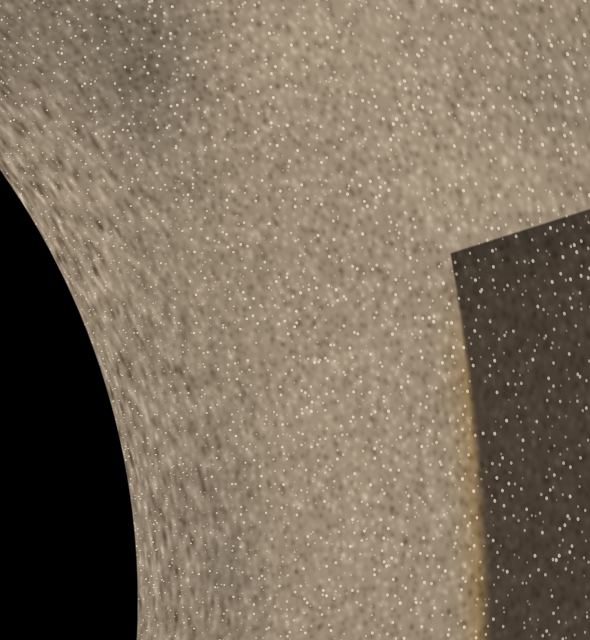
Reproduce this texture procedurally as a Shadertoy shader.

```glsl
// A speckled stone wall bending around a black disc, with a dark slab at right.
// Polar coordinates squeeze the grain at the rim; jittered cells scatter both
// the soft grain and the bright flecks, and broad gaussians shade the wall.

#define DISC_CENTER vec2(-0.95, 0.06)
#define DISC_RADIUS 1.165
#define SLAB_CORNER vec2(0.704, 0.604)
#define SLAB_SLOPE 0.318
#define GRAIN_SCALE 108.0
#define GRAIN_DEPTH 0.105
#define STREAK_DEPTH 0.16
#define FLECK_SCALE 76.0
#define FLECK_SIZE 0.15
#define FLECK_SHARE 0.58
#define WALL_COLOR vec3(0.595, 0.535, 0.455)
#define SLAB_COLOR vec3(0.285, 0.245, 0.205)

vec3 hash3(vec2 cell) {
    vec3 h = fract(cell.xyx * vec3(0.1031, 0.1030, 0.0973));
    h += dot(h, h.yxz + 33.33);
    return fract((h.xxy + h.yzz) * h.zyx);
}

// Sum of soft blobs of random sign, one in each cell; roughly -1 to 1.
float cellGrain(vec2 p) {
    vec2 base = floor(p);
    float sum = 0.0;
    for (int j = -1; j <= 1; j++)
    for (int i = -1; i <= 1; i++) {
        vec2 cell = base + vec2(i, j);
        vec3 rnd = hash3(cell);
        vec2 v = p - cell - rnd.xy;
        sum += (rnd.z * 2.0 - 1.0) * exp(-4.5 * dot(v, v));
    }
    return sum;
}

// Small bright dots; squeeze undoes the radial compression of their shape.
float flecks(vec2 p, float squeeze, float size, float blur) {
    vec2 base = floor(p);
    float light = 0.0;
    for (int j = -1; j <= 1; j++)
    for (int i = -1; i <= 1; i++) {
        vec2 cell = base + vec2(i, j);
        vec3 rnd = hash3(cell + 217.0);
        float glow = fract(rnd.z * 57.0);
        vec2 v = (p - cell - rnd.xy) / vec2(1.0, squeeze);
        float radius = size * (0.65 + 0.6 * glow);
        float dotMask = 1.0 - smoothstep(radius - blur, radius + blur, length(v));
        light = max(light, dotMask * (0.4 + 0.6 * glow) * step(rnd.z, FLECK_SHARE));
    }
    return light;
}

// Broad soft patch of shade or light.
float patchAt(vec2 p, vec2 center, vec2 size) {
    vec2 v = (p - center) / size;
    return exp(-dot(v, v));
}

void mainImage(out vec4 fragColor, in vec2 fragCoord) {
    vec2 p = fragCoord / iResolution.y;
    float pixel = 1.0 / iResolution.y;

    // Wall coordinates: along the rim, and outward from it
    vec2 fromDisc = p - DISC_CENTER;
    float rimDist = length(fromDisc) - DISC_RADIUS;
    float d = max(rimDist, 0.0);
    float squeeze = 1.0 + 0.06 / (0.03 + d);
    vec2 wall = vec2(atan(fromDisc.y, fromDisc.x) * 1.4,
                     d + 0.06 * log(1.0 + d / 0.03));
    float nearRim = exp(-d * d / 0.045);

    // Broad shading of the wall
    float shade = 1.0;
    shade -= 0.19 * patchAt(p, vec2(0.23, 0.90), vec2(0.09, 0.16));
    shade -= 0.17 * patchAt(p, vec2(0.02, 0.98), vec2(0.20, 0.16));
    shade -= 0.08 * patchAt(p, vec2(0.36, 0.12), vec2(0.06, 0.18));
    shade -= 0.07 * patchAt(p, vec2(0.24, 0.25), vec2(0.13, 0.30));
    shade -= 0.06 * patchAt(p, vec2(0.90, 0.84), vec2(0.14, 0.10));
    shade += 0.09 * patchAt(p, vec2(0.75, 0.72), vec2(0.16, 0.10));
    shade += 0.07 * patchAt(p, vec2(0.50, 0.92), vec2(0.22, 0.14));
    shade += 0.05 * patchAt(p, vec2(0.56, 0.30), vec2(0.16, 0.30));
    vec3 color = WALL_COLOR * shade;

    // Slab mask: curved left side that softens downward, straight sloping top
    float sideDist = p.x - (0.758 - 0.148 * p.y * p.y);
    float topDist = SLAB_CORNER.y + SLAB_SLOPE * (p.x - SLAB_CORNER.x) - p.y;
    float softness = pixel + 0.014 * clamp(1.0 - p.y / SLAB_CORNER.y, 0.0, 1.0);
    float slab = smoothstep(-softness, softness, sideDist)
               * smoothstep(-1.5 * pixel, 1.5 * pixel, topDist);

    // Warm light hugging the slab's side
    float warmth = exp(-pow(min(sideDist, 0.0) / 0.032, 2.0))
                 * smoothstep(0.0, 0.25, topDist);
    color *= mix(vec3(1.0), vec3(0.97, 0.90, 0.76), warmth);
    vec3 slabColor = SLAB_COLOR * (1.0 - 0.14 * exp(-max(topDist, 0.0) / 0.06));
    color = mix(color, slabColor, slab);

    // Grain: even blobs far out, long tangential streaks close to the rim
    float grain = cellGrain(wall * GRAIN_SCALE + 40.0);
    float streak = cellGrain(vec2(wall.x * 40.0 + wall.y * 14.0, wall.y * 88.0) + 90.0);
    float relief = grain * GRAIN_DEPTH * (1.0 - 0.5 * nearRim)
                 + streak * STREAK_DEPTH * nearRim;
    color += relief * vec3(1.0, 0.97, 0.92) * mix(1.0, 0.45, slab);

    // Bright flecks, finer toward the rim
    float size = FLECK_SIZE * mix(1.0, 0.62, nearRim);
    float fleck = flecks(wall * FLECK_SCALE + 11.0, squeeze, size, 0.6 * FLECK_SCALE * pixel);
    color = mix(color, vec3(0.90, 0.86, 0.78), fleck * mix(0.85, 0.75, slab));

    // Black disc
    color *= smoothstep(-pixel, pixel, rimDist);
    fragColor = vec4(clamp(color, 0.0, 1.0), 1.0);
}
```
